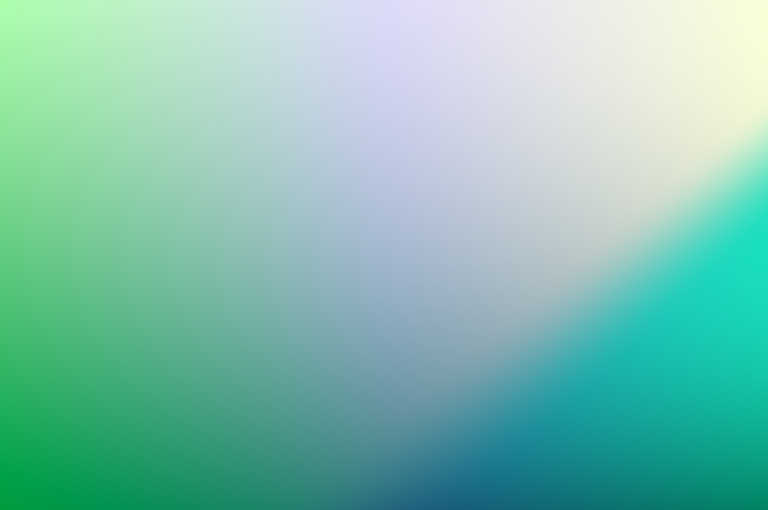
Reproduce this background procedurally as a Shadertoy shader.

```glsl
// Positive part of d with a rounded corner
float softRamp(float d, float radius) {
    return 0.5 * (d + sqrt(d * d + radius * radius));
}

// Blend across three columns, with a soft ridge at the centre
vec3 threeColumns(vec3 left, vec3 middle, vec3 right, float x) {
    float toLeft = softRamp(1.0 - 2.0 * x, 0.08);
    float toRight = softRamp(2.0 * x - 1.0, 0.08);
    return middle + (left - middle) * toLeft + (right - middle) * toRight;
}

// Quadratic curve through colours at heights 0, 0.5 and 1
vec3 threeRows(vec3 low, vec3 middle, vec3 high, float y) {
    return low * (1.0 - y) * (1.0 - 2.0 * y)
         + middle * 4.0 * y * (1.0 - y)
         + high * y * (2.0 * y - 1.0);
}

// Pale sky: green on the left, lavender in the centre, cream on the right
vec3 paleWash(vec2 uv) {
    vec3 low = threeColumns(vec3(-0.08, 0.61, 0.24), vec3(0.20, 0.47, 0.49),
                            vec3(0.30, 0.40, 0.48), uv.x);
    vec3 middle = threeColumns(vec3(0.38, 0.80, 0.50), vec3(0.64, 0.71, 0.82),
                               vec3(0.82, 0.85, 0.75), uv.x);
    vec3 high = threeColumns(vec3(0.68, 1.00, 0.68), vec3(0.87, 0.85, 0.99),
                             vec3(0.98, 1.00, 0.85), uv.x);
    return threeRows(low, middle, high, uv.y);
}

// Deep teal corner, brightening upwards and greening to the right
vec3 tealWash(vec2 uv) {
    float across = smoothstep(0.45, 1.1, uv.x);
    float rise = 1.0 - clamp(uv.y / 0.55, 0.0, 1.0);
    vec3 deep = mix(vec3(0.10, 0.34, 0.49), vec3(0.00, 0.52, 0.38), across);
    vec3 bright = mix(vec3(0.15, 0.65, 0.76), vec3(0.10, 0.89, 0.75), across);
    return mix(bright, deep, rise * rise);
}

// Coverage below a soft diagonal edge
float belowDiagonal(vec2 uv, float rightHeight, float slope, float softness) {
    float edge = rightHeight - slope * (1.0 - uv.x);
    return smoothstep(-softness, softness, edge - uv.y);
}

void mainImage(out vec4 fragColor, in vec2 fragCoord) {
    vec2 uv = fragCoord / iResolution.xy;
    float softness = mix(0.19, 0.14, uv.x);
    float corner = belowDiagonal(uv, 0.68, 1.34, softness);
    vec3 color = mix(paleWash(uv), tealWash(uv), corner);
    fragColor = vec4(clamp(color, 0.0, 1.0), 1.0);
}
```
